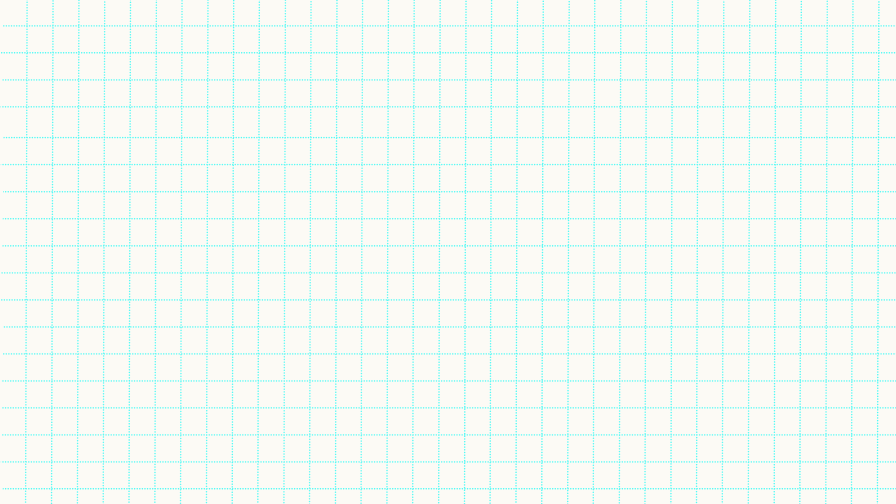
Write a Shadertoy shader that draws this pattern.

```glsl
// Lengths are fractions of the canvas height
const vec3  PAPER = vec3(0.99, 0.98, 0.96);
const vec3  INK = vec3(0.30, 0.98, 0.96);
const vec2  CELL = vec2(0.0512, 0.0536);
const vec2  FIRST_LINE = vec2(0.0525, 0.0300);
const float DOTS_PER_CELL = 10.0;
const float DOT_RADIUS = 0.00148;
const float SLANT = 0.003;        // sideways lean of the columns
const float SEAM_Y = 0.757;       // one row is taller here
const float SEAM_GAP = 0.0077;
const float ROW_MARGIN = 0.007;   // largest ragged start of a row
const float WOBBLE = 0.0006;      // placement error of each line
const float FADE = 0.15;          // ink variation between lines
const int   SAMPLES = 4;          // per axis, for antialiasing

float hash(float n) {
    return fract(sin(n * 12.9898) * 43758.5453);
}

// Dotted line along x; the seed varies its phase, offset and ink
float dottedLine(float along, float across, float pitch, float seed, float blur) {
    float x = (fract(along / pitch + hash(seed)) - 0.5) * pitch;
    float y = across + (hash(seed + 0.37) - 0.5) * WOBBLE;
    float dotMask = smoothstep(-blur, blur, DOT_RADIUS - length(vec2(x, y)));
    return dotMask * (1.0 - FADE * hash(seed + 0.71));
}

float gridInk(vec2 p, float blur) {
    // Close the seam and undo the slant to get a regular lattice
    vec2 q = p;
    q.y -= SEAM_GAP * step(SEAM_Y, p.y);
    q.x -= SLANT * (p.y - 0.5);

    vec2 cell = (q - FIRST_LINE) / CELL;
    vec2 index = floor(cell + 0.5);
    vec2 offset = (cell - index) * CELL;
    vec2 pitch = CELL / DOTS_PER_CELL;

    float column = dottedLine(p.y, offset.x, pitch.y, index.x + 11.0, blur);
    column *= step(-0.5, index.x);

    float row = dottedLine(p.x, offset.y, pitch.x, index.y + 83.0, blur);
    row *= step(ROW_MARGIN * hash(index.y + 5.0), p.x);

    return max(column, row);
}

void mainImage(out vec4 fragColor, in vec2 fragCoord) {
    float subpixel = 1.0 / (float(SAMPLES) * iResolution.y);

    // Average the ink over the pixel, since dots can be smaller than it
    float ink = 0.0;
    for (int j = 0; j < SAMPLES; j++) {
        for (int i = 0; i < SAMPLES; i++) {
            vec2 shift = (vec2(i, j) + 0.5) / float(SAMPLES) - 0.5;
            ink += gridInk((fragCoord + shift) / iResolution.y, 0.5 * subpixel);
        }
    }
    ink /= float(SAMPLES * SAMPLES);

    fragColor = vec4(mix(PAPER, INK, ink), 1.0);
}
```
